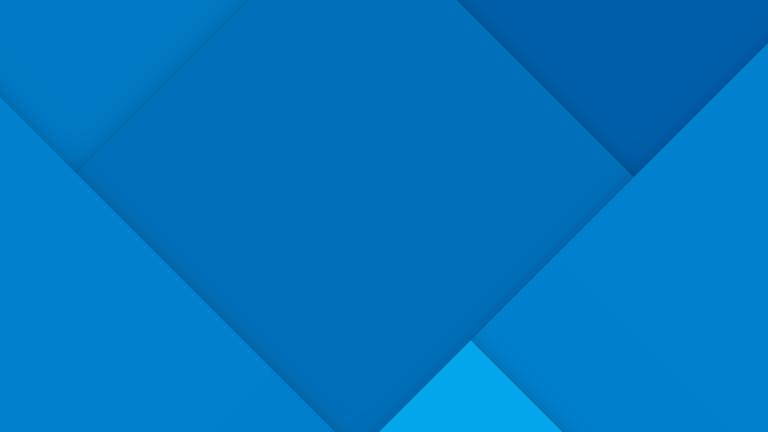
Write a Shadertoy shader that draws this background.

```glsl
// Overlapping blue paper sheets with diagonal edges and soft drop shadows.

// Sheet colours
const vec3 CENTRE_BLUE = vec3(0.000, 0.440, 0.730);
const vec3 SIDE_BLUE   = vec3(0.000, 0.500, 0.802);
const vec3 CORNER_BLUE = vec3(0.000, 0.472, 0.765);
const vec3 DEEP_BLUE   = vec3(0.000, 0.374, 0.667);
const vec3 BRIGHT_CYAN = vec3(0.010, 0.652, 0.922);

// Edge positions in canvas heights: RISE edges fix x - y, FALL edges fix x + y
const float LEFT_FALL    = 0.7755;
const float CENTRE_RISE  = -0.4225;
const float CENTRE_FALL  = 2.0567;
const float RIGHT_RISE   = 0.8773;
const float CYAN_FALL    = 1.3020;
const float CORNER_SPLIT = 1.8;   // hidden border between the two rear sheets

// Shadow look
const float SHADOW_STRENGTH = 0.12;
const float SHADOW_WIDTH    = 0.018;

const float DIAGONAL = 0.70710678;

// Darkens what lies below a sheet, then paints the sheet where dist < 0.
vec3 laySheet(vec3 below, vec3 sheet, float dist, float pixel) {
    float shadow = SHADOW_STRENGTH * exp(-max(dist, 0.0) / SHADOW_WIDTH);
    float cover = 1.0 - smoothstep(-0.75 * pixel, 0.75 * pixel, dist);
    return mix(below * (1.0 - shadow), sheet, cover);
}

void mainImage(out vec4 fragColor, in vec2 fragCoord) {
    float pixel = 1.0 / iResolution.y;
    vec2 p = fragCoord * pixel;
    float fall = p.x + p.y;
    float rise = p.x - p.y;

    // Signed distances to the sheets
    float centreDist = max(CENTRE_RISE - rise, fall - CENTRE_FALL) * DIAGONAL;
    float leftDist   = (fall - LEFT_FALL) * DIAGONAL;
    float rightDist  = (RIGHT_RISE - rise) * DIAGONAL;
    float cyanDist   = (fall - CYAN_FALL) * DIAGONAL;

    // Rear corners, then the large centre sheet
    vec3 color = mix(CORNER_BLUE, DEEP_BLUE, step(CORNER_SPLIT, fall));
    color = laySheet(color, CENTRE_BLUE, centreDist, pixel);

    // Side sheets, with the cyan wedge resting on the right one
    vec3 rightSheet = laySheet(SIDE_BLUE, BRIGHT_CYAN, cyanDist, pixel);
    color = laySheet(color, SIDE_BLUE, leftDist, pixel);
    color = laySheet(color, rightSheet, rightDist, pixel);

    fragColor = vec4(color, 1.0);
}
```
